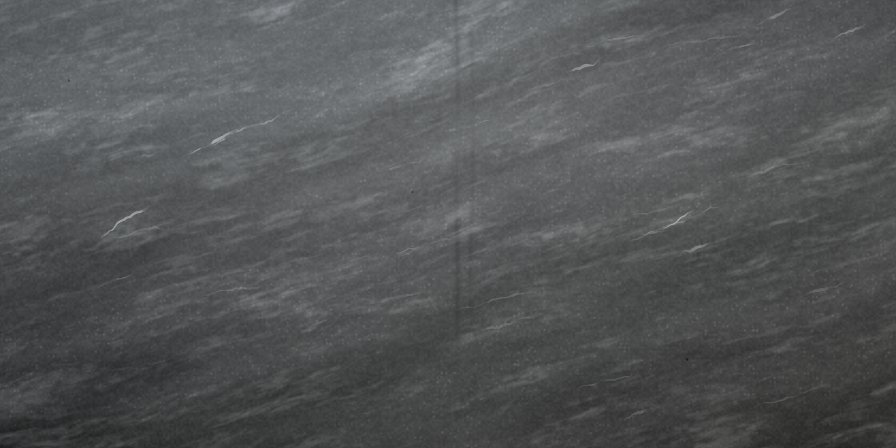
This texture is drawn by a Shadertoy shader. Its source:

```glsl
// Dark grey slate slab with slanted grainy streaks, hairline white veins and a faint vertical seam.

const float SLANT = 0.29;       // direction of the streaks, radians
const int VEIN_COUNT = 34;
const int PIT_COUNT = 3;

float hash(vec2 p) {
    vec3 q = fract(vec3(p.xyx) * 0.1031);
    q += dot(q, q.yzx + 33.33);
    return fract((q.x + q.y) * q.z);
}

vec2 hash2(float n) {
    return vec2(hash(vec2(n, 3.7)), hash(vec2(n, 19.3)));
}

float noise(vec2 p) {
    vec2 i = floor(p), f = fract(p);
    f = f * f * (3.0 - 2.0 * f);
    float low = mix(hash(i), hash(i + vec2(1, 0)), f.x);
    float high = mix(hash(i + vec2(0, 1)), hash(i + vec2(1, 1)), f.x);
    return mix(low, high, f.y);
}

float fbm(vec2 p, int octaves) {
    float sum = 0.0, weight = 0.5, total = 0.0;
    for (int i = 0; i < octaves; i++) {
        sum += weight * noise(p);
        total += weight;
        p = p * 2.03 + 17.1;
        weight *= 0.6;
    }
    return sum / total;
}

vec2 rotate(vec2 p, float angle) {
    float c = cos(angle), s = sin(angle);
    return vec2(c * p.x + s * p.y, c * p.y - s * p.x);
}

// Broad light: brighter above and left of centre, dark along the bottom
float slabLight(vec2 uv) {
    float light = 0.195 + 0.165 * smoothstep(-0.05, 0.85, uv.y);
    light += 0.05 * exp(-7.0 * (uv.x - 0.42) * (uv.x - 0.42));
    light -= 0.07 * smoothstep(0.55, 1.0, uv.x) * uv.y * uv.y;
    light -= 0.05 * (1.0 - smoothstep(0.0, 0.3, uv.x)) * (1.0 - uv.y);
    return light;
}

// Round pale dots of varied size, one at most in each cell
float flecks(vec2 p, float cells, float share, float pixel) {
    vec2 cell = floor(p * cells);
    float pick = hash(cell + 7.0);
    vec2 centre = 0.3 + 0.4 * vec2(hash(cell + 31.0), hash(cell + 67.0));
    float dist = length(fract(p * cells) - centre) / cells;
    float dot0 = 1.0 - smoothstep(0.0, 0.0025 + pixel, dist);
    return dot0 * step(1.0 - share, pick) * (0.3 + 0.7 * hash(cell + 91.0));
}

// Hairline stroke along x, rough and broken, tapering to its ends
float vein(vec2 p, float halfLength, float width, float seed, float pixel) {
    float along = clamp(abs(p.x) / halfLength, 0.0, 1.0);
    float bend = 0.028 * (fbm(vec2(p.x * 15.0 + seed * 9.0, seed), 4) - 0.5);
    float thickness = width * (1.0 - along) * noise(vec2(p.x * 45.0, seed));
    float stroke = 1.0 - smoothstep(thickness, thickness + pixel, abs(p.y - bend));
    float broken = mix(0.25, 1.0, smoothstep(0.25, 0.65, noise(vec2(p.x * 38.0, seed + 5.0))));
    return stroke * broken * (1.0 - smoothstep(0.4, 1.0, along));
}

float veins(vec2 p, float aspect, float pixel) {
    float sum = 0.0;
    for (int i = 0; i < VEIN_COUNT; i++) {
        float seed = float(i) + 1.0;
        vec2 place = hash2(seed + 200.0) * vec2(aspect, 1.0);
        vec2 size = hash2(seed + 50.0);
        vec2 local = rotate(p - place, SLANT + 0.35 * (size.y - 0.4));
        float strength = mix(0.3, 1.0, size.y * size.y);
        sum = max(sum, strength * vein(local, mix(0.04, 0.12, size.x), 0.0028, seed, pixel));
    }
    return sum;
}

float pits(vec2 p, float aspect, float pixel) {
    float sum = 0.0;
    for (int i = 0; i < PIT_COUNT; i++) {
        vec2 place = hash2(float(i) + 120.0) * vec2(aspect, 1.0);
        sum = max(sum, 1.0 - smoothstep(0.001, 0.002 + pixel, length(p - place)));
    }
    return sum;
}

// Broken dark line running up the slab
float seam(vec2 p, float x, float width, float seed) {
    float wander = 0.012 * (noise(vec2(p.y * 5.0, seed)) - 0.5);
    float line = exp(-pow((p.x - x - wander) / width, 2.0));
    return line * smoothstep(0.2, 0.8, fbm(vec2(p.y * 9.0, seed + 4.0), 3));
}

void mainImage(out vec4 fragColor, in vec2 fragCoord) {
    vec2 uv = fragCoord / iResolution.xy;
    float aspect = iResolution.x / iResolution.y;
    float pixel = 1.0 / iResolution.y;
    vec2 p = fragCoord * pixel;

    // Streaks: noise stretched along the slant, gently warped, frayed by grain
    float turn = SLANT + 0.06 * (noise(p * 1.5) - 0.5);
    vec2 s = rotate(p, turn);
    s.y += 0.025 * (fbm(s * 6.0, 3) - 0.5);
    float grain = noise(p * 210.0) - 0.5;
    float fray = noise(s * vec2(55.0, 120.0)) - 0.5;
    float cloud = fbm(s * vec2(2.4, 11.0), 6) - 0.5;
    float wisp = smoothstep(0.52, 0.85, fbm(s * vec2(4.5, 25.0) + 40.0, 5) + 0.10 * fray);
    float thread = smoothstep(0.60, 0.85, fbm(s * vec2(8.0, 55.0) + 90.0, 3) + 0.12 * fray);

    // Pale flecks, denser on the streaks
    float dust = flecks(p, 105.0, 0.22, pixel) + flecks(p + 5.3, 61.0, 0.10, pixel);
    dust *= 0.4 + 0.6 * smoothstep(-0.08, 0.15, cloud);

    float tone = slabLight(uv) + 0.16 * cloud + 0.09 * wisp + 0.05 * thread;
    tone += 0.026 * fray + 0.044 * grain + 0.075 * dust;

    // Seam, strongest in the upper middle
    float fade = smoothstep(0.05, 0.5, uv.y);
    float lines = seam(p, 0.508 * aspect, 0.006, 2.0) + 0.7 * seam(p, 0.525 * aspect, 0.005, 8.0);
    tone -= 0.055 * lines * fade * (1.0 + grain);
    tone -= 0.13 * pits(p, aspect, pixel);
    tone += 0.26 * veins(p, aspect, pixel);

    // Cool at the upper left, neutral to warm at the right
    float cool = clamp(0.5 + 0.6 * (uv.y - uv.x), 0.0, 1.0);
    vec3 tint = mix(vec3(1.0, 1.005, 0.99), vec3(0.975, 1.01, 1.04), cool);
    fragColor = vec4(clamp(tone * tint, 0.0, 1.0), 1.0);
}
```
